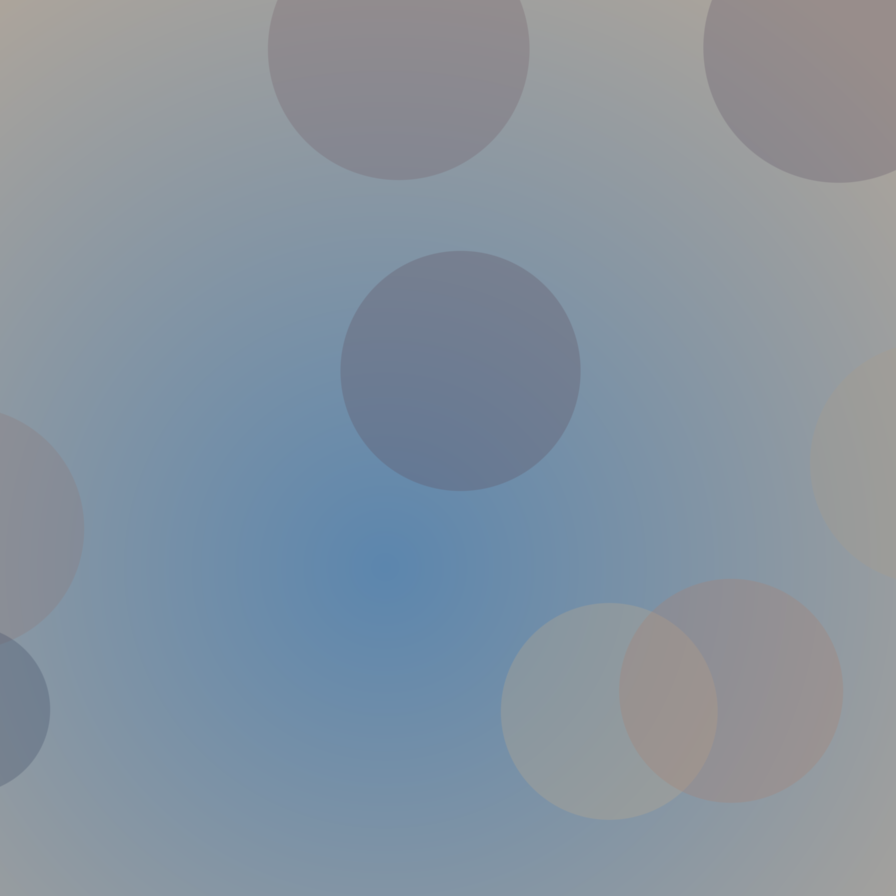
Reproduce this background procedurally as a WebGL 2 fragment shader.

```glsl
#version 300 es
precision highp float;
// Soft blue radial glow that fades outwards to warm grey, with translucent
// tinted discs laid over it. Each disc is a distance function blended in order,
// so overlapping discs mix their tints.

uniform vec2 u_resolution;
out vec4 fragColor;

// Centre (xy) and radius (z) of each disc, in canvas units
const vec3 DISCS[8] = vec3[8](
    vec3(0.445, 0.945, 0.146), vec3(0.936, 0.947, 0.151),
    vec3(0.514, 0.586, 0.134), vec3(-0.042, 0.410, 0.136),
    vec3(-0.038, 0.208, 0.094), vec3(0.680, 0.206, 0.121),
    vec3(0.816, 0.229, 0.125), vec3(1.039, 0.483, 0.135));

const vec3 TINTS[8] = vec3[8](
    vec3(0.45, 0.37, 0.41), vec3(0.38, 0.33, 0.40),
    vec3(0.37, 0.31, 0.37), vec3(0.55, 0.47, 0.47),
    vec3(0.24, 0.29, 0.39), vec3(0.75, 0.67, 0.55),
    vec3(0.66, 0.50, 0.44), vec3(0.66, 0.61, 0.54));

// Radial fade from the blue core to the warm corners
vec3 glow(vec2 p) {
    float reach = length(p - vec2(0.43, 0.367)) / 0.8;
    return mix(vec3(0.36, 0.525, 0.68), vec3(0.69, 0.65, 0.605), min(reach, 1.0));
}

// Coverage of a disc with an edge about one pixel wide
float discMask(vec2 p, vec3 disc, float edge) {
    return 1.0 - smoothstep(-edge, edge, length(p - disc.xy) - disc.z);
}

void main() {
    vec2 p = gl_FragCoord.xy / u_resolution;
    float edge = 1.0 / min(u_resolution.x, u_resolution.y);

    vec3 color = glow(p);
    for (int i = 0; i < 8; i++) {
        color = mix(color, TINTS[i], 0.3 * discMask(p, DISCS[i], edge));
    }
    fragColor = vec4(color, 1.0);
}
```
